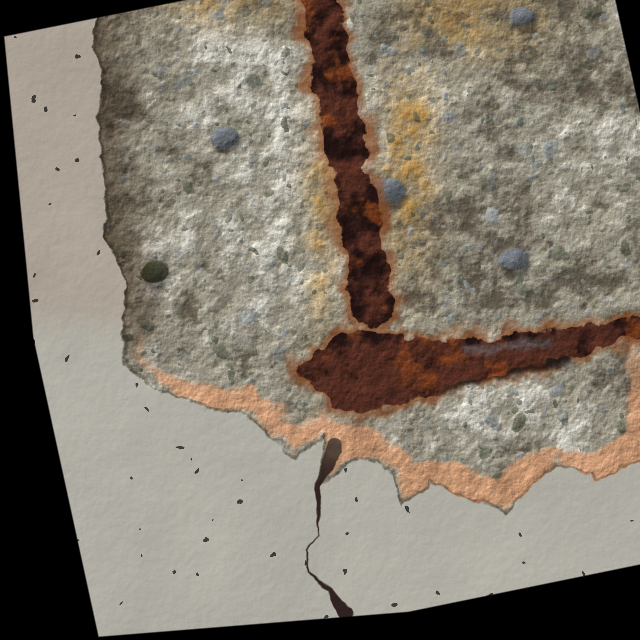
Give the GLSL for this texture, as a WebGL 2 fragment shader.

```glsl
#version 300 es
precision highp float;
// Broken plaster wall: rough concrete, two rusted bars, a crack, black surround.
uniform vec2 u_resolution;
out vec4 outColor;

const vec3 PLASTER = vec3(.71,.70,.66), WARM = vec3(.69,.65,.60);
const vec3 DARK = vec3(.37,.34,.29), MID = vec3(.58,.56,.50), LIGHT = vec3(.76,.75,.71);
const vec3 BLUE = vec3(.44,.46,.48), OLIVE = vec3(.31,.32,.25), BRICK = vec3(.76,.56,.42);
const vec3 OCHRE = vec3(.62,.44,.17), ORANGE = vec3(.53,.27,.12);
const vec3 RUST_DARK = vec3(.13,.075,.07), RUST = vec3(.31,.17,.13);
const vec2 LIGHT_STEP = vec2(-.0022,.0028);
const float ROUGHNESS = .022;

// Outlines of the hole and of the slab
const vec2 HOLE[23] = vec2[](
  vec2(.176,1.05),vec2(.141,.948),vec2(.161,.87),vec2(.152,.753),vec2(.167,.688),vec2(.163,.625),
  vec2(.195,.57),vec2(.195,.427),vec2(.241,.391),vec2(.319,.359),vec2(.378,.355),vec2(.469,.28),
  vec2(.505,.316),vec2(.495,.236),vec2(.56,.284),vec2(.609,.264),vec2(.628,.206),vec2(.677,.242),
  vec2(.788,.195),vec2(.87,.273),vec2(.931,.249),vec2(1.03,.297),vec2(1.03,1.05));
const vec2 SLAB[8] = vec2[](vec2(.0065,.943),vec2(.052,.473),vec2(.154,.005),vec2(.638,.044),
  vec2(1.01,.12),vec2(1.01,.779),vec2(.957,1.02),vec2(.39,1.02));
// Position and half width
const vec3 CRACK[7] = vec3[](vec3(.523,.3,.013),vec3(.496,.242,.005),vec3(.497,.165,.0006),
  vec3(.479,.14,.0012),vec3(.482,.108,.0016),vec3(.515,.08,.003),vec3(.54,.042,.012));
// Position and radius
const vec3 STONES[6] = vec3[](vec3(.784,.247,.018),vec3(.243,.575,.021),vec3(.803,.594,.023),
  vec3(.606,.7,.025),vec3(.816,.974,.018),vec3(.35,.785,.02));

float hash(vec2 p) {
  vec3 q = fract(p.xyx * vec3(.1031,.103,.0973));
  q += dot(q, q.yzx + 33.33);
  return fract((q.x + q.y) * q.z);
}
float noise(vec2 p) {
  vec2 i = floor(p), f = fract(p), e = vec2(1,0);
  f *= f * (3. - 2. * f);
  return mix(mix(hash(i), hash(i + e), f.x), mix(hash(i + e.yx), hash(i + 1.), f.x), f.y);
}
float fbm(vec2 p) {
  float sum = 0., amp = .5;
  for (int i = 0; i < 5; i++, amp *= .5) {
    sum += amp * noise(p);
    p = mat2(1.6,1.2,-1.2,1.6) * p + 7.3;
  }
  return sum;
}
// Coverage of the region d < 0 with edge softness s
float inside(float d, float s) { return 1. - smoothstep(-s, s, d); }
// Segment distance, radius from ra to rb
float taper(vec2 p, vec2 a, vec2 b, float ra, float rb) {
  vec2 d = b - a;
  float t = clamp(dot(p - a, d) / dot(d, d), 0., 1.);
  return length(p - a - d * t) - mix(ra, rb, t);
}
float holeDistance(vec2 p) {
  float d = 9., side = 1.;
  for (int i = 0; i < 23; i++) {
    vec2 a = HOLE[i], b = HOLE[(i + 1) % 23];
    d = min(d, taper(p, a, b, 0., 0.));
    if ((a.y > p.y) != (b.y > p.y) && p.x < (b.x - a.x) * (p.y - a.y) / (b.y - a.y) + a.x) side = -side;
  }
  return d * side;
}
float slabDistance(vec2 p) {
  float d = -9.;
  for (int i = 0; i < 8; i++) {
    vec2 e = normalize(SLAB[(i + 1) % 8] - SLAB[i]);
    d = max(d, dot(p - SLAB[i], vec2(e.y, -e.x)));
  }
  return d;
}
float blob(vec2 p, float x, float y, float rx, float ry) {
  vec2 q = (p - vec2(x, y)) / vec2(rx, ry);
  return exp(-dot(q, q));
}
// Random ellipse per cell: mask, lighting, identity
vec3 scatter(vec2 p, float cells, float density) {
  vec2 g = p * cells, id = floor(g);
  float a = 6.28 * hash(id + 2.1), r = mix(.1, .3, hash(id + 3.3));
  vec2 q = fract(g) - .35 - .3 * vec2(hash(id), hash(id + 9.4));
  vec2 e = mat2(cos(a), -sin(a), sin(a), cos(a)) * q * vec2(1,1.5);
  return vec3(step(hash(id + 5.7), density) * inside(length(e) - r, .04), dot(q, vec2(-.6,.8)) / r, hash(id + 8.2));
}

void main() {
  vec2 p = gl_FragCoord.xy / u_resolution;
  float px = 1. / min(u_resolution.x, u_resolution.y);
  vec2 w = p + ROUGHNESS * (vec2(fbm(p * 38.), fbm(p * 38. + 41.)) - .48);
  float broad = fbm(p * 9.), rough = fbm(p * 34.), fine = fbm(p * 115.);
  float relief = rough - fbm((p + LIGHT_STEP) * 34.), grain = fine - fbm((p + LIGHT_STEP * .6) * 115.);

  // Plaster with pits
  vec3 color = mix(PLASTER, WARM, smoothstep(.48, .56, p.y + .05 * broad));
  color *= (.93 + .08 * broad + .15 * grain + .12 * relief) * (1. - .65 * scatter(w, 62., .04).x);

  // Concrete tones, stains and stones
  float tone = 1.1 * broad + .9 * rough + .5 * fine - .7;
  tone += .2 * blob(p, .38, .68, .13, .2) - .17 * blob(p, .27, .5, .11, .08);
  vec3 wall = mix(mix(DARK, MID, smoothstep(0., .5, tone)), LIGHT, smoothstep(.5, .95, tone));
  float stain = blob(p, .64, .75, .04, .15) + .6 * blob(p, .74, .97, .1, .06)
    + .6 * blob(p, .35, 1., .1, .04) + .7 * blob(p, .5, .66, .03, .15);
  wall = mix(wall, OCHRE, clamp(stain * (rough * 2.2 - .45), 0., .75));
  for (float i = 0.; i < 3.; i++) {
    vec3 s = scatter(w + i * .317, 19. + 17. * i, .32);
    wall = mix(wall, mix(OLIVE, BLUE * 1.25, s.z) * (1. + .3 * s.y), s.x * .65);
  }
  wall *= 1. + 1.5 * relief + .9 * grain;
  for (int i = 0; i < 6; i++) {
    vec2 q = mix(p, w, .4) - STONES[i].xy;
    float r = STONES[i].z;
    wall *= 1. - .35 * inside(length(q + vec2(-.004,.006)) - r, .006);
    vec3 stone = (i < 2 ? OLIVE : BLUE) * (.9 + .4 * dot(q, vec2(-.5,.8)) / r + grain);
    wall = mix(wall, stone, inside(length(q * vec2(.95,1.25)) - r, .002));
  }

  // Dark left rim and brick seam
  float hole = holeDistance(w), low = inside(p.y - .45, .07);
  float rim = inside(-hole - .045, .04) * (1. - low) * inside(p.x - .3, .05);
  wall *= 1. - vec3(.4,.45,.5) * rim * (.65 + .6 * broad);
  float seam = abs(hole + .022) - .016 + .06 * (broad - .48);
  wall = mix(wall, BRICK * (.85 + .35 * rough + grain), .85 * low * inside(seam, .006));

  // Rusted bars, halo and shadow
  vec2 joint = vec2(.56,.42), bend = vec2(.72,.432);
  float bar = min(taper(w, vec2(.495,1.03), vec2(.583,.525), .029, .031), taper(w, vec2(.475,.425), joint, .014, .065));
  bar = min(bar, min(taper(w, joint, bend, .062, .036), taper(w, bend, vec2(1.01,.492), .036, .011)));
  wall = mix(wall, ORANGE, .65 * inside(bar + .045 * (rough - .4) - .013, .013));
  wall *= 1. - .75 * inside(taper(w, vec2(.69,.405), vec2(.88,.445), .02, .012), .008);
  vec3 rust = mix(RUST_DARK, RUST, smoothstep(.3, .62, rough + .25 * low));
  rust = mix(rust, ORANGE, .7 * smoothstep(.54, .72, fbm(p * 27. + 19.)));
  rust = mix(rust, BLUE * .85, .5 * inside(taper(w, vec2(.73,.452), vec2(.86,.468), .008, .008), .008));
  wall = mix(wall, rust * (1. + 1.6 * relief + 1.2 * grain), inside(bar + .02 * (rough - .48), px));

  // Broken edge, crack, silhouette
  color = mix(color, wall, inside(hole, px)) * (1. - .25 * inside(abs(hole + .003) - .002, .002));
  float crack = 9.;
  for (int i = 0; i < 6; i++) {
    vec3 a = CRACK[i], b = CRACK[i + 1];
    crack = min(crack, taper(mix(p, w, .5), a.xy, b.xy, a.z, b.z));
  }
  color = mix(color, mix(RUST_DARK, DARK, rough * smoothstep(.23, .3, p.y)), .9 * inside(crack, px));
  outColor = vec4(clamp(color, 0., 1.) * inside(slabDistance(p), px), 1);
}
```
